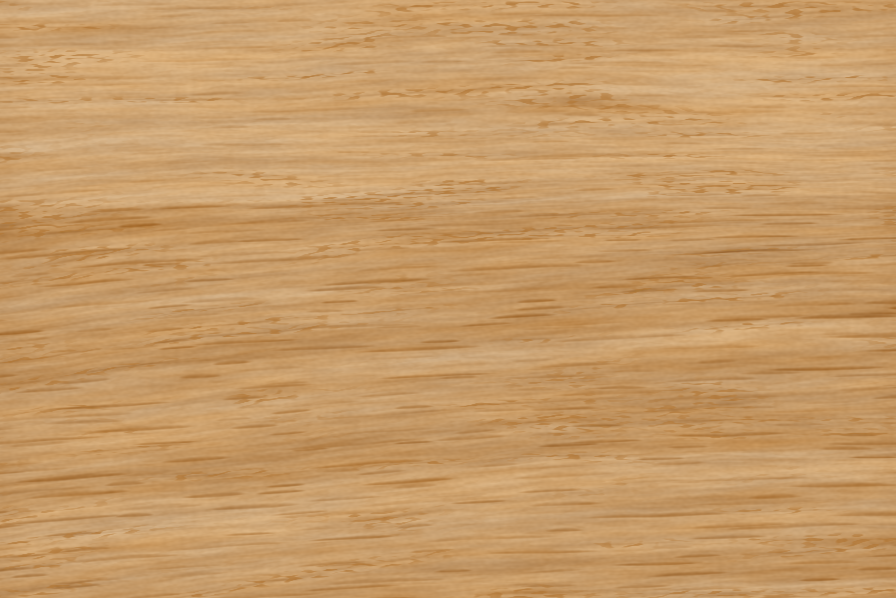
This texture is drawn by a Shadertoy shader. Its source:

```glsl
// Pale oak veneer: two joined boards with long grain rising gently to the right.
// Stretched gradient noise gives rings and streaks, a sawtooth gives the growth
// bands, and jittered cells scatter slender ray flecks and open pores.

#define SHADOW_COLOR vec3(0.700, 0.508, 0.298)
#define LIGHT_COLOR  vec3(0.825, 0.668, 0.478)
#define PORE_COLOR   vec3(0.700, 0.470, 0.215)
#define SEAM_HEIGHT  0.655
#define BAND_PERIOD  0.215
#define BAND_DEPTH   0.36
#define STREAK_DEPTH 0.72
#define FLECK_DEPTH  0.85
#define FLECK_CELL   vec2(0.18, 0.018)
#define PORE_DEPTH   0.80
#define FIBRE_DEPTH  0.46
#define WARMTH       vec3(0.022, -0.006, -0.042)

vec2 hash2(vec2 p) {
    vec3 q = fract(p.xyx * vec3(0.1031, 0.1030, 0.0973));
    q += dot(q, q.yzx + 33.33);
    return fract((q.xx + q.yz) * q.zy);
}

// Gradient noise, roughly -0.7 to 0.7
float gradientNoise(vec2 p) {
    vec2 cell = floor(p), f = fract(p);
    vec2 u = f * f * f * (f * (f * 6.0 - 15.0) + 10.0);
    float corner[4];
    for (int i = 0; i < 4; i++) {
        vec2 o = vec2(i & 1, i >> 1);
        float angle = 6.28318 * hash2(cell + o + 70.0).x;
        corner[i] = dot(vec2(cos(angle), sin(angle)), f - o);
    }
    return mix(mix(corner[0], corner[1], u.x), mix(corner[2], corner[3], u.x), u.y);
}

// Slender dark dashes, one per staggered cell, with a crisp lower edge
float rayFlecks(vec2 p, float blur) {
    float ink = 0.0;
    float row = floor(p.y / FLECK_CELL.y);
    for (int j = -1; j <= 1; j++) {
        float r = row + float(j);
        float shift = hash2(vec2(r, 7.0)).x;
        float column = floor(p.x / FLECK_CELL.x + shift);
        for (int i = -1; i <= 1; i++) {
            vec2 id = vec2(column + float(i), r) + 40.0;
            vec2 place = hash2(id), kind = hash2(id + 113.0);
            vec2 centre = (vec2(column + float(i) - shift, r) + place) * FLECK_CELL;
            vec2 d = p - centre;
            float halfLength = mix(0.035, 0.14, kind.x * kind.x);
            float taper = max(1.0 - d.x * d.x / (halfLength * halfLength), 0.0);
            float thickness = mix(0.0010, 0.0021, kind.y) * (0.75 + 3.5 * halfLength) * taper;
            float above = 1.0 - smoothstep(0.0, 2.8 * thickness + blur, d.y);
            float below = 1.0 - smoothstep(0.0, thickness + blur, -d.y);
            float strength = mix(0.15, 1.0, fract(kind.y * 7.3));
            ink = max(ink, above * below * strength * smoothstep(0.0, 0.7, taper));
        }
    }
    return ink;
}

void mainImage(out vec4 fragColor, in vec2 fragCoord) {
    vec2 p = fragCoord / iResolution.y;
    float pixel = 1.0 / iResolution.y;

    // Grain coordinates: steeper below the seam, nearly level above it
    float waver = 0.014 * gradientNoise(vec2(p.x * 1.6, p.y * 7.0))
                + 0.004 * gradientNoise(vec2(p.x * 7.0, p.y * 30.0));
    float rise = 0.125 * p.x - 0.033 * p.x * p.x;
    float level = smoothstep(0.55, 0.80, p.y);
    vec2 grain = vec2(p.x, p.y - rise * mix(1.0, 0.35, level) + waver);
    float seam = SEAM_HEIGHT + 0.014 * p.x + 0.4 * waver;
    float upper = smoothstep(-0.005, 0.005, p.y - seam);

    // Growth bands darken downwards to a crisp edge
    float phase = fract((grain.y - 0.345) / BAND_PERIOD);
    float band = (1.0 - phase) * smoothstep(0.0, 0.04, phase);
    band = max(band, 0.75 * smoothstep(0.40, 0.58, p.y));
    float tone = mix(0.83 - BAND_DEPTH * band, 0.90, upper);

    // Streaks from broad to fine
    float broad = gradientNoise(grain * vec2(1.3, 26.0));
    float narrow = gradientNoise(grain * vec2(2.8, 62.0) + 19.0);
    float fibre = gradientNoise(grain * vec2(8.0, 125.0) + 37.0);
    float hair = gradientNoise(grain * vec2(20.0, 210.0) + 61.0);
    tone += STREAK_DEPTH * (0.55 * broad + 0.55 * narrow);
    tone += FIBRE_DEPTH * (0.7 * fibre + 0.5 * hair);
    tone += 0.16 * gradientNoise(p * vec2(1.2, 4.0) + 5.0);

    // Thin dark ring lines, broken along their length
    float ring = gradientNoise(grain * vec2(0.9, 23.0) + 53.0);
    float ringLine = 1.0 - smoothstep(0.0, 0.06, abs(ring));
    float broken = smoothstep(-0.2, 0.2, gradientNoise(grain * vec2(4.0, 12.0) + 81.0));
    tone -= 0.30 * ringLine * broken;

    // Ray flecks, weaker on the upper board
    vec2 fleckPoint = vec2(p.x, mix(p.y, grain.y, 0.65));
    float flecks = rayFlecks(fleckPoint, 0.5 * pixel + 0.0009);
    tone -= FLECK_DEPTH * flecks * mix(1.0, 0.5, upper);

    // Slight darkening at the side edges
    float side = min(p.x, iResolution.x / iResolution.y - p.x);
    tone -= 0.10 * (1.0 - smoothstep(0.0, 0.06, side));

    // Tone to colour, with hue drifting between greyish and orange
    vec3 color = mix(SHADOW_COLOR, LIGHT_COLOR, clamp(tone, -0.6, 1.2));
    float drift = gradientNoise(grain * vec2(2.0, 34.0) + 97.0)
                + 0.6 * gradientNoise(grain * vec2(10.0, 90.0) + 29.0);
    color += WARMTH * (drift + 0.25 * flecks);

    // Orange pores, feathered around the ring lines
    float pores = smoothstep(0.06, 0.30, gradientNoise(grain * vec2(38.0, 200.0) + 11.0));
    float poreZone = 1.0 - smoothstep(0.04, 0.18, abs(ring));
    color = mix(color, min(color, PORE_COLOR), PORE_DEPTH * pores * mix(0.10, 0.9, poreZone * broken));

    // Fine surface grain
    color += 0.025 * gradientNoise(p * vec2(100.0, 190.0));
    fragColor = vec4(color, 1.0);
}
```
